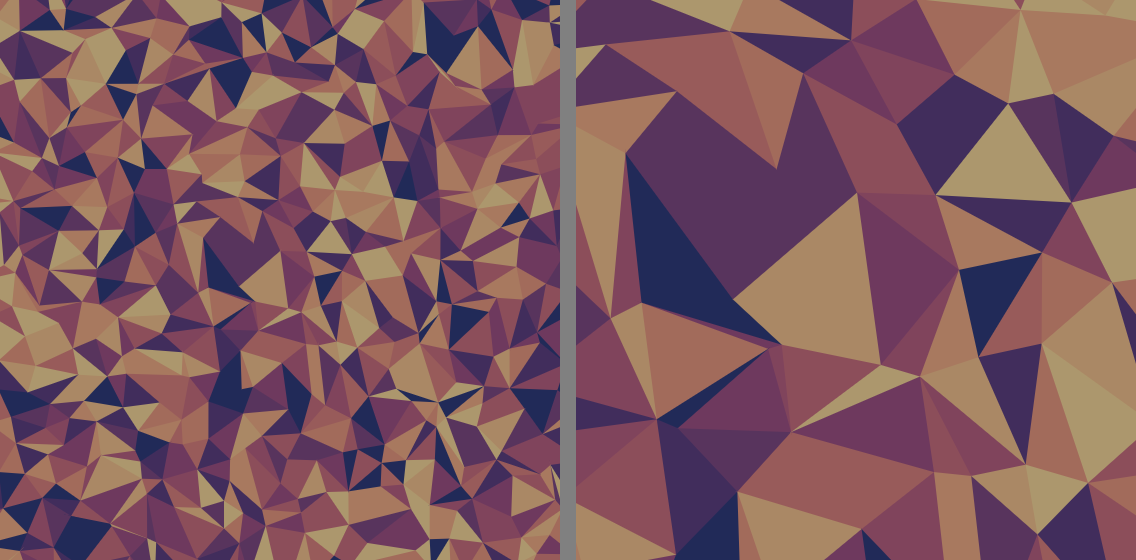
Left: the whole. Right: its middle third, enlarged.
Give the GLSL for this background, as a WebGL 2 fragment shader.

```glsl
#version 300 es
precision highp float;
// Low-poly mosaic: an irregular mesh of flat triangles in navy, plum, rose and sand.

uniform vec2 u_resolution;
out vec4 fragColor;

const float CELLS = 19.0;       // mesh cells across the canvas
const float JITTER = 0.97;      // share of its cell a vertex may roam
const float GRID_ANGLE = 0.56;  // turns the mesh away from the canvas axes

const int TONES = 11;
const vec3 RAMP[TONES] = vec3[TONES](
    vec3(0.130, 0.163, 0.345),  // navy
    vec3(0.253, 0.176, 0.362),
    vec3(0.347, 0.204, 0.364),  // plum
    vec3(0.430, 0.224, 0.368),
    vec3(0.502, 0.265, 0.361),
    vec3(0.550, 0.306, 0.353),  // rose
    vec3(0.598, 0.357, 0.351),
    vec3(0.635, 0.418, 0.358),
    vec3(0.657, 0.473, 0.374),  // clay
    vec3(0.667, 0.534, 0.395),
    vec3(0.675, 0.594, 0.426)   // sand
);

// Three random values in 0..1 for an integer cell
vec3 hash3(ivec2 cell, uint seed) {
    uvec3 v = uvec3(uint(cell.x), uint(cell.y), seed) * 1664525u + 1013904u;
    v.x += v.y * v.z; v.y += v.z * v.x; v.z += v.x * v.y;
    v ^= v >> 16u;
    v.x += v.y * v.z; v.y += v.z * v.x; v.z += v.x * v.y;
    return vec3(v >> 8u) / 16777216.0;
}

// Mesh vertex that belongs to a cell
vec2 vertexOf(ivec2 cell) {
    return vec2(cell) + 0.5 + JITTER * (hash3(cell, 7u).xy - 0.5);
}

float cross2(vec2 a, vec2 b) {
    return a.x * b.y - a.y * b.x;
}

// Twice the signed area, positive when counter-clockwise
float area2(vec2 a, vec2 b, vec2 c) {
    return cross2(b - a, c - a);
}

// Signed distance to the line a-b, negative on its left
float edgeDistance(vec2 p, vec2 a, vec2 b) {
    return -cross2(b - a, p - a) / max(length(b - a), 1e-5);
}

// Antialiased coverage of a counter-clockwise triangle
float coverage(vec2 p, vec2 a, vec2 b, vec2 c, float pixel) {
    float d = max(edgeDistance(p, a, b), max(edgeDistance(p, b, c), edgeDistance(p, c, a)));
    return clamp(0.5 - d / pixel, 0.0, 1.0);
}

vec3 tone(float pick) {
    return RAMP[min(int(pick * float(TONES)), TONES - 1)];
}

// Weighted colour of one quad, split along its better diagonal
vec4 quad(vec2 p, ivec2 cell, float pixel) {
    vec2 a = vertexOf(cell);
    vec2 b = vertexOf(cell + ivec2(1, 0));
    vec2 c = vertexOf(cell + ivec2(1, 1));
    vec2 d = vertexOf(cell + ivec2(0, 1));

    // The larger smallest triangle wins; this also keeps concave quads valid
    float splitAC = min(area2(a, b, c), area2(a, c, d));
    float splitBD = min(area2(a, b, d), area2(b, c, d));
    bool useAC = splitAC > splitBD;

    float first = coverage(p, a, b, useAC ? c : d, pixel);
    float second = coverage(p, useAC ? a : b, c, d, pixel);
    vec3 pick = hash3(cell, 31u);
    return vec4(tone(pick.x), 1.0) * first + vec4(tone(pick.y), 1.0) * second;
}

void main() {
    float scale = CELLS / min(u_resolution.x, u_resolution.y);
    float s = sin(GRID_ANGLE), c = cos(GRID_ANGLE);
    vec2 p = mat2(c, s, -s, c) * gl_FragCoord.xy * scale + 40.0;

    // Only the four quads that touch this cell can cover the point
    ivec2 cell = ivec2(floor(p));
    vec4 sum = vec4(0.0);
    for (int y = -1; y <= 0; y++) {
        for (int x = -1; x <= 0; x++) {
            sum += quad(p, cell + ivec2(x, y), scale);
        }
    }
    fragColor = vec4(sum.rgb / max(sum.a, 1e-4), 1.0);
}
```
